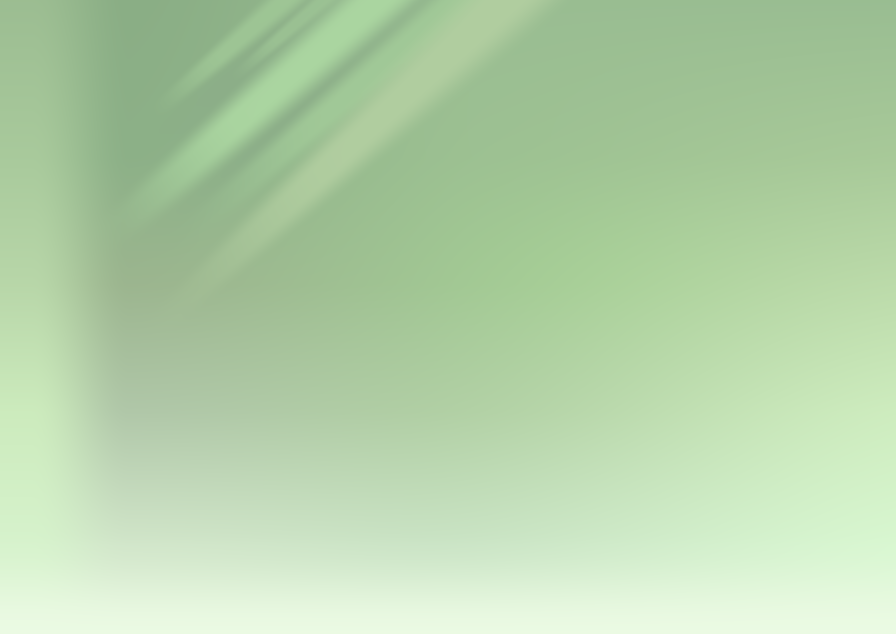
A WebGL 1 fragment shader for this background:

```glsl
precision highp float;

uniform vec2 u_resolution;

float ramp(float lo, float hi, float v) {
  return clamp((v - lo) / (hi - lo), 0.0, 1.0);
}

// Vertical gradient through six colours, t runs from top to bottom
vec3 column(float t, vec3 top, vec3 upper, vec3 centre, vec3 lower, vec3 low, vec3 base) {
  vec3 c = mix(top, upper, ramp(0.0, 0.25, t));
  c = mix(c, centre, ramp(0.25, 0.45, t));
  c = mix(c, lower, ramp(0.45, 0.65, t));
  c = mix(c, low, ramp(0.65, 0.86, t));
  return mix(c, base, smoothstep(0.84, 1.0, t));
}

// Soft tapering streak that fades out towards its tip
float streak(vec2 p, vec2 start, vec2 tip, float startWidth, float tipWidth) {
  vec2 axis = tip - start;
  float along = dot(p - start, axis) / dot(axis, axis);
  vec2 side = normalize(vec2(-axis.y, axis.x));
  float width = mix(startWidth, tipWidth, clamp(along, 0.0, 1.0));
  float across = abs(dot(p - start, side)) / width;
  return (1.0 - smoothstep(0.3, 1.35, across)) * (1.0 - smoothstep(0.45, 1.0, along));
}

float glow(vec2 p, vec2 centre, vec2 radius) {
  vec2 d = (p - centre) / radius;
  return exp(-dot(d, d));
}

// Four columns blended from left to right
vec3 backdrop(vec2 uv, float t) {
  vec3 base = vec3(0.92, 0.98, 0.89);
  vec3 left = column(t, vec3(0.61, 0.74, 0.57), vec3(0.66, 0.79, 0.61),
    vec3(0.72, 0.84, 0.66), vec3(0.80, 0.92, 0.74), vec3(0.84, 0.95, 0.80), base);
  vec3 shadow = column(t, vec3(0.54, 0.68, 0.52), vec3(0.55, 0.69, 0.53),
    vec3(0.61, 0.71, 0.56), vec3(0.69, 0.78, 0.66), vec3(0.82, 0.90, 0.79), base);
  vec3 middle = column(t, vec3(0.60, 0.74, 0.57), vec3(0.61, 0.75, 0.57),
    vec3(0.63, 0.77, 0.58), vec3(0.69, 0.81, 0.64), vec3(0.79, 0.89, 0.77), base);
  vec3 right = column(t, vec3(0.60, 0.74, 0.57), vec3(0.66, 0.79, 0.60),
    vec3(0.74, 0.86, 0.67), vec3(0.81, 0.93, 0.75), vec3(0.85, 0.97, 0.82), base);
  vec3 c = mix(left, shadow, smoothstep(0.035, 0.145, uv.x));
  c = mix(c, middle, smoothstep(0.12, 0.55, uv.x));
  return mix(c, right, smoothstep(0.42, 1.08, uv.x));
}

// Dark gaps first, then the slanted light on top
vec3 addLight(vec3 c, vec2 p) {
  vec3 shade = vec3(0.54, 0.67, 0.53);
  vec3 mint = vec3(0.67, 0.84, 0.63);
  vec3 leaf = vec3(0.64, 0.80, 0.60);
  vec3 cream = vec3(0.70, 0.81, 0.63);

  c = mix(c, shade, 0.7 * streak(p, vec2(0.69, 0.0), vec2(0.22, 0.41), 0.05, 0.03));
  c = mix(c, shade, 0.6 * streak(p, vec2(0.53, 0.0), vec2(0.20, 0.27), 0.04, 0.03));

  c = mix(c, leaf, 0.7 * streak(p, vec2(0.45, 0.0), vec2(0.235, 0.185), 0.022, 0.012));
  c = mix(c, leaf, 0.6 * streak(p, vec2(0.51, 0.0), vec2(0.36, 0.13), 0.014, 0.008));
  c = mix(c, mint, 0.95 * streak(p, vec2(0.595, 0.0), vec2(0.145, 0.395), 0.043, 0.026));
  c = mix(c, leaf, 0.85 * streak(p, vec2(0.725, 0.0), vec2(0.27, 0.39), 0.036, 0.018));
  return mix(c, cream, 0.9 * streak(p, vec2(0.80, 0.0), vec2(0.225, 0.535), 0.054, 0.018));
}

void main() {
  vec2 uv = gl_FragCoord.xy / u_resolution;
  float t = 1.0 - uv.y;
  vec2 p = vec2(uv.x * u_resolution.x / u_resolution.y, t);

  vec3 color = backdrop(uv, t);
  color += vec3(0.0, 0.018, -0.008) * glow(uv, vec2(0.65, 0.58), vec2(0.2, 0.14));
  color = addLight(color, p);

  gl_FragColor = vec4(color, 1.0);
}
```
